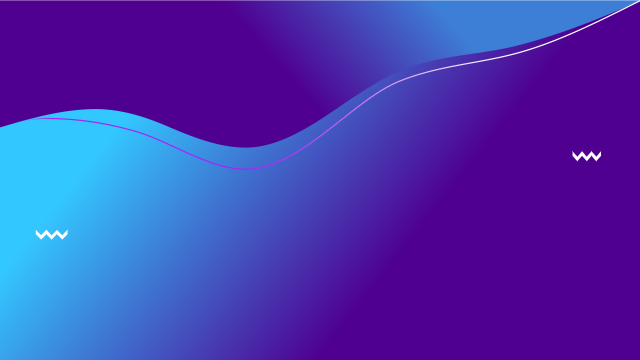
Give the GLSL for this background, as a WebGL 1 fragment shader.

```glsl
precision highp float;
uniform vec2 u_resolution;

#define PURPLE vec3(0.31, 0.0, 0.568)
#define CYAN vec3(0.2, 0.78, 1.0)
#define VIOLET vec3(0.66, 0.14, 0.96)
#define WHITE vec3(1.0)
#define ASPECT 1.7778
#define LINE_HALF_WIDTH 0.0017
#define ZIGZAG_HALF_WIDTH 0.0042
#define ZIGZAG_HEIGHT 0.0075
#define ZIGZAG_TEETH 3.0
#define TOP_BLUE 0.64
#define RIM_HEIGHT 0.0022
#define RIM_STRENGTH 0.4

// Cubic segment between two knots, each holding x, height and slope
void segment(inout float height, float x, vec3 a, vec3 b) {
  if (x < a.x) return;
  float span = b.x - a.x;
  float t = (x - a.x) / span;
  float s = 1.0 - t;
  height = a.y * s * s * (1.0 + 2.0 * t) + b.y * t * t * (3.0 - 2.0 * t)
         + span * t * s * (a.z * s - b.z * t);
}

// Upper boundary of the large wave
float waveEdge(float x) {
  vec3 crest = vec3(0.266, 0.697, 0.0);
  vec3 descent = vec3(0.463, 0.65, -0.43);
  vec3 trough = vec3(0.683, 0.59, 0.0);
  vec3 climb = vec3(0.926, 0.692, 0.68);
  vec3 shoulder = vec3(1.134, 0.812, 0.36);
  vec3 shelf = vec3(1.435, 0.873, 0.25);
  float h = 0.0;
  segment(h, x, vec3(0.0, 0.646, 0.3), crest);
  segment(h, x, crest, descent);
  segment(h, x, descent, trough);
  segment(h, x, trough, climb);
  segment(h, x, climb, shoulder);
  segment(h, x, shoulder, shelf);
  segment(h, x, shelf, vec3(ASPECT, 0.998, 0.45));
  return h;
}

// Thin ribbon flowing below the wave boundary
float ribbon(float x) {
  vec3 crest = vec3(0.127, 0.671, 0.0);
  vec3 descent = vec3(0.37, 0.637, -0.28);
  vec3 trough = vec3(0.683, 0.53, 0.0);
  vec3 climb = vec3(0.903, 0.632, 0.76);
  vec3 shoulder = vec3(1.111, 0.775, 0.4);
  vec3 shelf = vec3(1.435, 0.852, 0.27);
  float h = 0.0;
  segment(h, x, vec3(0.0, 0.646, 0.35), crest);
  segment(h, x, crest, descent);
  segment(h, x, descent, trough);
  segment(h, x, trough, climb);
  segment(h, x, climb, shoulder);
  segment(h, x, shoulder, shelf);
  segment(h, x, shelf, vec3(ASPECT, 0.998, 0.5));
  return h;
}

// Approximate distance to a zigzag stroke
float zigzag(vec2 p, float halfLength) {
  float period = 2.0 * halfLength / ZIGZAG_TEETH;
  float slope = 4.0 * ZIGZAG_HEIGHT / period;
  float wave = abs(fract((p.x + halfLength) / period) - 0.5) * 4.0 - 1.0;
  float stroke = abs(p.y - ZIGZAG_HEIGHT * wave) / sqrt(1.0 + slope * slope);
  return max(stroke - ZIGZAG_HALF_WIDTH, abs(p.x) - halfLength);
}

// Antialiased coverage of a signed distance
float coverage(float d, float pixel) {
  return clamp(0.5 - d / pixel, 0.0, 1.0);
}

void main() {
  vec2 p = gl_FragCoord.xy / u_resolution * vec2(ASPECT, 1.0);
  float pixel = 1.0 / u_resolution.y;

  // Upper area with a blue glow at the right
  float glow = clamp((dot(p, vec2(0.75, 0.665)) - 1.126) / 0.44, 0.0, 1.0);
  vec3 color = mix(PURPLE, CYAN, TOP_BLUE * glow);

  // Lower wave with a diagonal gradient
  float fade = clamp((dot(p, vec2(0.783, -0.622)) + 0.147) / 0.835, 0.0, 1.0);
  float edge = waveEdge(p.x);
  float edgeSlope = (waveEdge(p.x + 0.002) - edge) / 0.002;
  float edgeDistance = (p.y - edge) / sqrt(1.0 + edgeSlope * edgeSlope);
  color = mix(color, mix(CYAN, PURPLE, fade), coverage(edgeDistance, pixel));

  // Ribbon turning from violet to white
  float center = ribbon(p.x);
  float slope = (ribbon(p.x + 0.002) - center) / 0.002;
  float lineDistance = abs(p.y - center) / sqrt(1.0 + slope * slope);
  vec3 lineColor = mix(VIOLET, WHITE, smoothstep(0.65, 1.5, p.x));
  float lineAlpha = smoothstep(0.05, 0.16, p.x) * coverage(lineDistance - LINE_HALF_WIDTH, pixel);
  color = mix(color, lineColor, lineAlpha);

  // Two zigzag accents
  float accents = min(zigzag(p - vec2(0.1435, 0.348), 0.044),
                      zigzag(p - vec2(1.63, 0.566), 0.0395));
  color = mix(color, WHITE, coverage(accents, pixel));

  // Pale rim along the top
  color = mix(color, WHITE, RIM_STRENGTH * coverage(1.0 - RIM_HEIGHT - p.y, pixel));
  gl_FragColor = vec4(color, 1.0);
}
```
